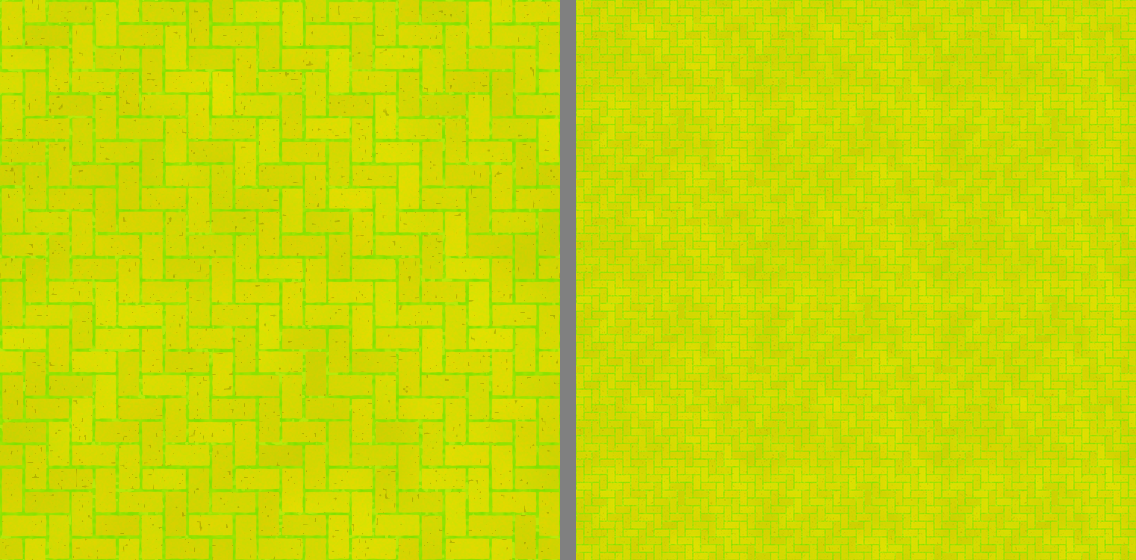
Left: one tile. Right: repeated 3 by 3.
Give the GLSL for this texture, as a Shadertoy shader.

```glsl
// Yellow herringbone brick paving with sandy green joints, seamless on all sides.
#define CELLS 24.0        // brick widths across the canvas, a multiple of 4
#define JOINT 0.062       // half joint width, in brick widths
#define JITTER 0.028      // random shift of each brick
#define WOBBLE 0.035      // roughness of the brick edges
#define SOFTNESS 0.032    // blur of the brick edges
#define GRAIN 0.85        // strength of the fine brick grain
#define BRICK_WARM  vec3(0.885, 0.840, 0.000)
#define BRICK_GREEN vec3(0.780, 0.870, 0.012)
#define JOINT_DEEP  vec3(0.500, 0.880, 0.000)
#define JOINT_LIGHT vec3(0.640, 0.900, 0.010)
#define SAND        vec3(0.740, 0.920, 0.050)

float hash(vec2 p) {
    vec3 q = fract(vec3(p.xyx) * 0.1031);
    q += dot(q, q.yzx + 33.33);
    return fract((q.x + q.y) * q.z);
}

// Value noise over the unit square, wrapping after a whole number of cells.
float noise(vec2 uv, float period, float seed) {
    vec2 p = uv * period, i = floor(p), f = fract(p);
    f = f * f * (3.0 - 2.0 * f);
    vec2 a = mod(i, period) + seed, b = mod(i + 1.0, period) + seed;
    return mix(mix(hash(a), hash(vec2(b.x, a.y)), f.x),
               mix(hash(vec2(a.x, b.y)), hash(b), f.x), f.y);
}

float boxDistance(vec2 p, vec2 halfSize, float radius) {
    vec2 q = abs(p) - halfSize + radius;
    return length(max(q, 0.0)) + min(max(q.x, q.y), 0.0) - radius;
}

// Lower left cell of the brick in xy, half size in zw.
vec4 herringbone(vec2 cell) {
    float step4 = mod(cell.x - cell.y + 1.0, 4.0);
    bool lying = step4 < 1.5;
    vec2 back = vec2(0.0);
    if (step4 > 0.5 && lying) back.x = 1.0;
    if (step4 > 1.5 && step4 < 2.5) back.y = 1.0;
    return vec4(cell - back, lying ? vec2(1.0, 0.5) : vec2(0.5, 1.0));
}

vec3 brickColor(vec2 uv, vec2 id) {
    float fine = noise(uv, 360.0, 11.0) * 0.6 + noise(uv, 230.0, 47.0) * 0.4;
    float tint = 0.6 + GRAIN * (fine - 0.5) + 0.25 * (hash(id + 71.0) - 0.5);
    vec3 color = mix(BRICK_GREEN, BRICK_WARM, clamp(tint, 0.0, 1.0));

    // Brick to brick tone, broad stains and small dark pits
    float stain = noise(uv, 5.0, 83.0) * 0.6 + noise(uv, 13.0, 29.0) * 0.4;
    color *= 1.0 + 0.045 * (hash(id + 19.0) - 0.5) - 0.06 * (stain - 0.5);
    float pit = smoothstep(0.88, 0.97, noise(uv, 190.0, 131.0));
    return color * mix(vec3(1.0), vec3(0.84, 0.83, 1.0), pit);
}

vec3 jointColor(vec2 uv) {
    vec3 color = mix(JOINT_DEEP, JOINT_LIGHT, noise(uv, 144.0, 7.0));
    float patches = smoothstep(0.4, 0.7, noise(uv, 30.0, 59.0));
    float flecks = smoothstep(0.5, 0.75, noise(uv, 168.0, 97.0));
    return mix(color, SAND, patches * flecks * 0.85);
}

void mainImage(out vec4 fragColor, in vec2 fragCoord) {
    vec2 uv = fragCoord / iResolution.xy;
    vec2 grid = uv * CELLS + vec2(-0.03, 0.02);

    // Find the brick and its slightly shifted outline
    vec4 brick = herringbone(floor(grid));
    vec2 id = mod(brick.xy, CELLS);
    vec2 shift = JITTER * (vec2(hash(id + 3.0), hash(id + 37.0)) - 0.5);
    vec2 local = grid - brick.xy - brick.zw - shift;
    float inset = JOINT + 0.016 * (hash(id + 53.0) - 0.5);
    float d = boxDistance(local, brick.zw - inset, 0.05);
    d += WOBBLE * (noise(uv, 120.0, 23.0) - 0.5);

    // Blend brick over joint
    float soft = max(SOFTNESS, 0.75 * CELLS / iResolution.y);
    float cover = 1.0 - smoothstep(-soft, soft, d);
    vec3 color = mix(jointColor(uv), brickColor(uv, id), cover);
    fragColor = vec4(clamp(color, 0.0, 1.0), 1.0);
}
```
